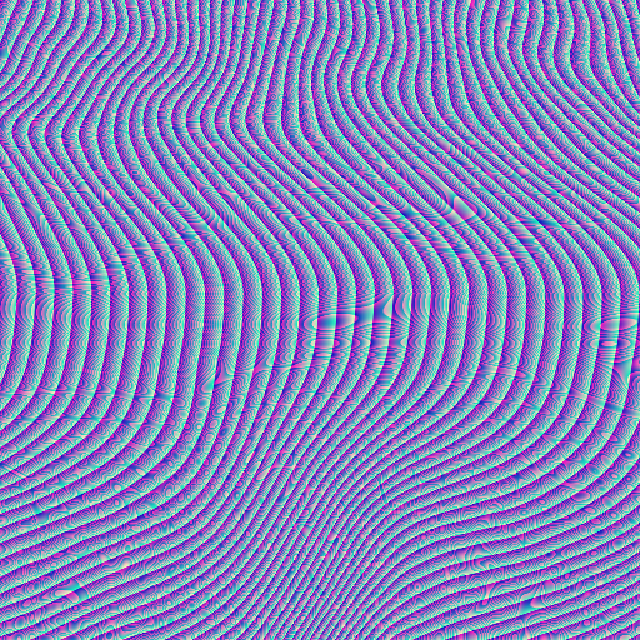
This texture map is drawn by a Shadertoy shader. Its source:

```glsl
// Wavy contour bands of a height field, packed into a coarse green and a fine red ramp.
#define CELLS 512.0        // sampling cells across the canvas
#define BANDS 34.0         // bands across the middle row
#define FINE_CYCLES 192.0  // red cycles inside one band
#define WARP 1.25          // strength of the irregular bending
#define GREEN_RANGE vec2(0.05, 0.98)
#define RED_RANGE vec2(0.08, 0.96)
#define BLUE_LEVEL 0.75

float hash(vec2 p) {
    vec3 q = fract(p.xyx * vec3(0.1031, 0.1030, 0.0973));
    q += dot(q, q.yzx + 33.33);
    return fract((q.x + q.y) * q.z);
}

// Value noise with quintic fade, centred on zero
float noise(vec2 p) {
    vec2 i = floor(p), f = p - i;
    f = f * f * f * (f * (f * 6.0 - 15.0) + 10.0);
    float low = mix(hash(i), hash(i + vec2(1, 0)), f.x);
    float high = mix(hash(i + vec2(0, 1)), hash(i + vec2(1, 1)), f.x);
    return mix(low, high, f.y) - 0.5;
}

// Irregular bending: calm on the middle row, rougher away from it
float bending(vec2 p, float rough) {
    float sum = 0.0, amp = WARP, freq = 4.5;
    for (int k = 0; k < 3; k++) {
        sum += amp * noise(p * freq + 17.0 * float(k));
        amp *= 0.3 * rough;
        freq *= 2.3;
    }
    return sum * mix(0.3, 1.0, rough);
}

// Zero, then a slope of one beyond the bend
float softRamp(float t, float bend, float width) {
    return width * log(1.0 + exp((t - bend) / width));
}

// Height in bands; depth runs downwards from the top
float height(vec2 uv) {
    float x = uv.x, depth = 1.0 - uv.y, t = depth - 0.5;
    float h = BANDS * x;

    // Upper part: a slanted shelf, a lean at the top left, diagonal ripples
    h += (4.0 + 9.0 * x) * (1.0 - smoothstep(0.17 - 0.12 * x, 0.46, depth));
    float left = 1.0 - smoothstep(0.0, 0.9, x);
    h -= 5.0 * left * (1.0 - smoothstep(0.03, 0.22, depth));
    float upper = 1.0 - smoothstep(0.15, 0.42, depth);
    h += 0.3 * upper * sin(38.0 * (depth - 0.45 * x));

    // Lower part: contours fan out to the lower left
    h += 48.0 * softRamp(t, 0.13, 0.045);

    // A steep front between two shallow slopes
    float lower = smoothstep(0.55, 0.85, depth);
    float front = x - 0.45 - 0.1 * (0.85 - depth);
    h += lower * (12.0 * smoothstep(-0.2, 0.2, front) - 16.0 * x);
    float ridge = front / 0.13;
    h -= 12.0 * lower * (depth - 0.78) * exp(-ridge * ridge);

    return h + bending(uv, smoothstep(0.08, 0.35, abs(t)));
}

// Rising ramp with a short smooth return
float ramp(float phase, float edge) {
    float f = fract(phase);
    return min(f / (1.0 - edge), (1.0 - f) / edge);
}

void mainImage(out vec4 fragColor, in vec2 fragCoord) {
    vec2 uv = fragCoord / iResolution.xy;
    vec2 cell = (floor(uv * CELLS) + 0.5) / CELLS;
    float h = height(cell);
    float green = mix(GREEN_RANGE.x, GREEN_RANGE.y, ramp(h, 0.05));
    float red = mix(RED_RANGE.x, RED_RANGE.y, ramp(h * FINE_CYCLES, 0.12));
    fragColor = vec4(red, green, BLUE_LEVEL, 1.0);
}
```
